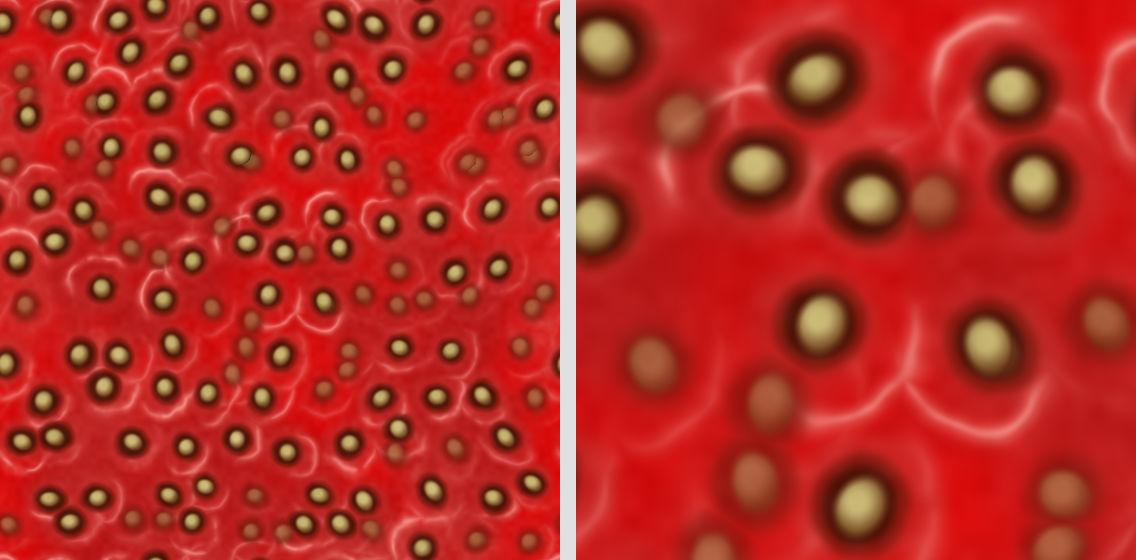
Left: the whole. Right: its middle third, enlarged.
This texture is drawn by a Shadertoy shader. Its source:

```glsl
// Glossy strawberry skin: staggered pale seeds sunk in dark soft pits,
// each with a curved pink sheen on one side of its dimple, over mottled red.
// All cells and noise lattices wrap, so the square tiles without a seam.

const float TAU = 6.2831853;

struct Skin {
    float pit;     // darkness around seeds
    float dimple;  // paler red basin
    float sheen;   // broad pink reflection
    float glint;   // narrow bright core of the reflection
    float seed;    // seed coverage
    float tone;    // seed brightness
};

vec2 hash2(vec2 p) {
    vec3 q = fract(p.xyx * vec3(0.1031, 0.1030, 0.0973));
    q += dot(q, q.yzx + 33.33);
    return fract((q.xx + q.yz) * q.zy);
}

// Value noise that repeats after a whole number of cells
float wrapNoise(vec2 uv, float cells, float salt) {
    vec2 p = uv * cells, i = floor(p), f = fract(p);
    f = f * f * (3.0 - 2.0 * f);
    float a = hash2(mod(i, cells) + salt).x;
    float b = hash2(mod(i + vec2(1, 0), cells) + salt).x;
    float c = hash2(mod(i + vec2(0, 1), cells) + salt).x;
    float d = hash2(mod(i + vec2(1, 1), cells) + salt).x;
    return mix(mix(a, b, f.x), mix(c, d, f.x), f.y);
}

float wrapFbm(vec2 uv, float cells, float salt) {
    float sum = 0.0, gain = 0.55;
    for (int i = 0; i < 3; i++) {
        sum += gain * wrapNoise(uv, cells, salt);
        cells *= 2.0;
        gain *= 0.5;
    }
    return sum;
}

// Lays one staggered grid of seeds; a share of them is faded to "faint"
void addSeeds(vec2 uv, vec2 count, float salt, float share, float faint, float full, inout Skin s) {
    vec2 cell = floor(uv * count);
    float wobble = wrapFbm(uv, 16.0, 5.0) - 0.48;
    for (int y = -2; y <= 2; y++)
    for (int x = -2; x <= 2; x++) {
        vec2 id = cell + vec2(x, y);
        vec2 key = mod(id, count) + salt;
        vec2 h = hash2(key), k = hash2(key + 57.0);
        float vivid = h.x < share ? faint : full;
        vec2 centre = id + 0.5 + (k - 0.5) * 0.5;
        centre.x += 0.5 * mod(id.y, 2.0) - 0.25;
        centre /= count;

        // Offset in tenths of the canvas
        vec2 d = (uv - centre) * 10.0;
        float r = length(d);
        float pit = smoothstep(0.37, 0.15, r + 0.12 * wobble);
        s.pit = max(s.pit, vivid * pit);
        s.dimple = max(s.dimple, vivid * smoothstep(0.56, 0.30, r + 0.3 * wobble));

        // The sheen faces up-left in the upper half and down-right in the lower
        float side = step(0.5, fract(centre.y + 0.05 * sin(TAU * centre.x)));
        float angle = mix(5.3, 2.0, side) + (h.y - 0.5) * 1.5;
        float facing = dot(d / max(r, 0.001), vec2(cos(angle), sin(angle)));
        float arc = r - 0.47 - 0.40 * wobble - 0.08 * (k.y - 0.5);
        float power = smoothstep(-0.15, 0.85, facing) * vivid * mix(0.35, 1.0, k.x);
        s.sheen = max(s.sheen, power * exp(-arc * arc / 0.0085));
        s.glint = max(s.glint, power * power * exp(-arc * arc / 0.0011));

        // Slightly oval seed, lit from the upper left
        float turn = TAU * h.y;
        float along = dot(d, vec2(cos(turn), sin(turn)));
        float oval = sqrt(r * r + 0.35 * along * along);
        float cover = vivid * smoothstep(0.205, 0.125, oval);
        if (cover > s.seed) {
            s.seed = cover;
            s.tone = smoothstep(0.19, 0.04, length(d - vec2(-0.02, 0.03)));
        }
    }
}

void mainImage(out vec4 fragColor, in vec2 fragCoord) {
    vec2 uv = fragCoord / iResolution.xy;

    // Gentle warp loosens the rows of seeds
    vec2 skinUv = uv + 0.035 * (vec2(wrapNoise(uv, 4.0, 11.0), wrapNoise(uv, 4.0, 23.0)) - 0.5);
    Skin s = Skin(0.0, 0.0, 0.0, 0.0, 0.0, 0.0);
    addSeeds(skinUv, vec2(10, 12), 0.0, 0.20, 0.45, 1.0, s);
    addSeeds(skinUv, vec2(8, 8), 131.0, 0.55, 0.0, 0.42, s);

    // Mottled flesh with paler basins and hazy patches
    float mottle = wrapFbm(uv, 6.0, 41.0);
    float haze = smoothstep(0.48, 0.78, wrapFbm(uv, 5.0, 73.0));
    float streak = wrapFbm(uv, 28.0, 97.0);
    vec3 color = mix(vec3(0.85, 0.04, 0.04), vec3(0.71, 0.09, 0.09), smoothstep(0.28, 0.68, mottle));
    color = mix(color, vec3(0.75, 0.17, 0.16), 0.65 * s.dimple);
    color = mix(color, vec3(0.80, 0.24, 0.22), 0.45 * haze);

    // Wet reflections, broken up by fine noise
    float broken = smoothstep(0.22, 0.62, streak);
    color = mix(color, vec3(0.90, 0.38, 0.36), s.sheen * mix(0.45, 0.95, broken));
    color = mix(color, vec3(0.97, 0.66, 0.62), 0.65 * s.glint * broken);

    // Pits, then seeds
    color = mix(color, vec3(0.50, 0.10, 0.06), 0.85 * smoothstep(0.0, 0.6, s.pit));
    color = mix(color, vec3(0.27, 0.08, 0.03), 0.85 * smoothstep(0.5, 1.0, s.pit));
    vec3 seedColor = mix(vec3(0.46, 0.29, 0.13), vec3(0.78, 0.71, 0.45), s.tone);
    seedColor += 0.12 * (streak - 0.48);
    color = mix(color, seedColor, s.seed);

    color += 0.035 * (wrapNoise(uv, 90.0, 7.0) - 0.5);
    fragColor = vec4(clamp(color, 0.0, 1.0), 1.0);
}
```
